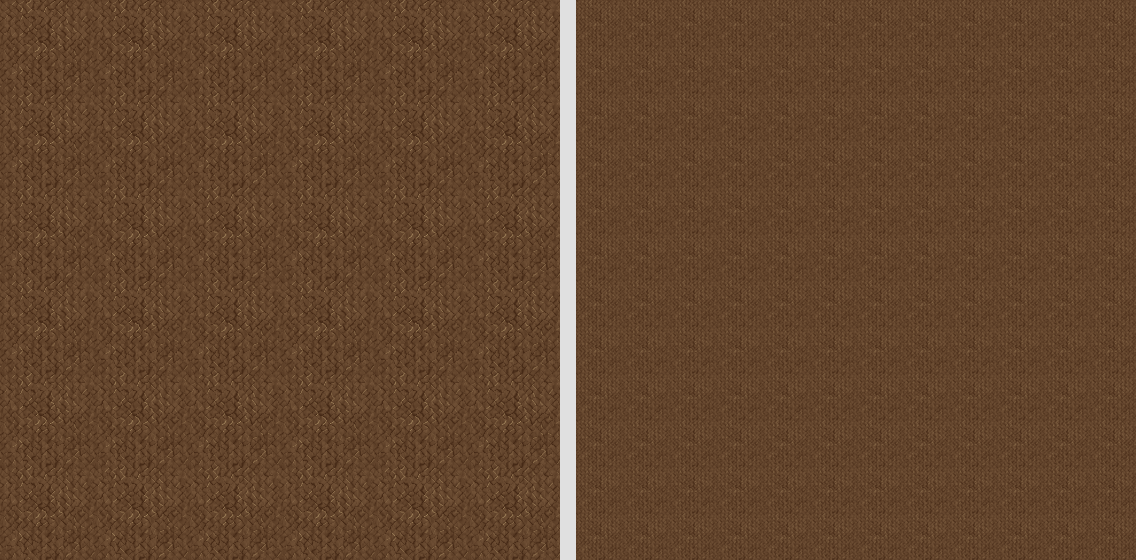
Left: one tile. Right: repeated 2 by 2.
Reproduce this texture procedurally as a three.js fragment shader.

```glsl
// Fine brown plaited weave: small diagonal strands whose slant alternates by row.
// A rotated lattice gives the strands; hashed creases, pale glints and fibres
// repeat in square tiles, so every edge of the canvas wraps.
#define TILES 6.0
#define STRANDS 12.0
#define CREASE_WIDTH 0.30
#define CREASE_DEPTH 0.72
#define GLINT_WIDTH 0.12
#define GLINT_SHARE 0.36
#define WARP 0.30
#define FIBRE 0.36
#define DARK vec3(0.27, 0.16, 0.085)
#define LIGHT vec3(0.47, 0.345, 0.235)
#define GLINT vec3(0.64, 0.53, 0.37)

varying vec2 vUv;

float hash(vec2 p) {
  return fract(sin(dot(p, vec2(127.1, 311.7))) * 43758.5453);
}

// Value noise that repeats after a whole number of lattice steps.
float wrapNoise(vec2 p, vec2 period) {
  vec2 cell = floor(p);
  vec2 f = fract(p);
  f = f * f * (3.0 - 2.0 * f);
  vec2 lo = mod(cell, period);
  vec2 hi = mod(cell + 1.0, period);
  float bottom = mix(hash(lo), hash(vec2(hi.x, lo.y)), f.x);
  float top = mix(hash(vec2(lo.x, hi.y)), hash(hi), f.x);
  return mix(bottom, top, f.y);
}

void main() {
  vec2 tileUv = vUv * TILES;
  vec2 p = tileUv * STRANDS;

  // Uneven hand-plaited outlines
  vec2 warpPeriod = vec2(STRANDS * 2.0);
  vec2 bend = vec2(wrapNoise(p * 2.0, warpPeriod),
                   wrapNoise(p * 2.0 + 7.0, warpPeriod));
  vec2 q = p + (bend - 0.5) * WARP;

  // Diamond lattice and its wrapped strand id
  vec2 diagonal = vec2(q.x + q.y, q.x - q.y);
  vec2 cell = floor(diagonal);
  vec2 local = fract(diagonal);
  vec2 center = 0.5 * vec2(cell.x + cell.y + 1.0, cell.x - cell.y);
  vec2 id = mod(center, STRANDS);
  float slant = mod(cell.x + cell.y, 2.0);
  float across = mix(local.x, 1.0 - local.y, slant);
  float along = mix(local.y, local.x, slant);

  // Broad patches and bands within each tile
  float patchTone = wrapNoise(tileUv * 4.0, vec2(4.0));
  float bandTone = wrapNoise(vec2(0.5, tileUv.y * 6.0), vec2(1.0, 6.0));
  float columnTone = wrapNoise(vec2(tileUv.x * 6.0, 0.5), vec2(6.0, 1.0));
  float contrast = 0.75 + 0.5 * patchTone;

  // Rounded strand with its own tone
  float shade = 0.70 + 0.10 * (hash(id + 3.1) - 0.5);
  shade += 0.16 * (across - 0.5) + 0.05 * (slant - 0.5);
  shade += 0.08 * (bandTone - 0.5) + 0.08 * (columnTone - 0.5);

  // Shadows along the strand side and where its ends dip under
  float sideCrease = 1.0 - smoothstep(0.0, CREASE_WIDTH, across);
  float endCrease = 1.0 - smoothstep(0.0, CREASE_WIDTH, min(along, 1.0 - along));
  float crease = max(sideCrease * hash(id + 5.7),
                     0.75 * endCrease * hash(id + 9.3));
  shade -= CREASE_DEPTH * contrast * crease;

  // Fine upright fibres
  vec2 fibreScale = vec2(6.0, 3.0);
  float fibre = wrapNoise(p * fibreScale, fibreScale * STRANDS);
  shade += FIBRE * (fibre - 0.5);
  vec3 color = mix(DARK, LIGHT, clamp(shade, 0.0, 1.1));

  // Sparse pale threads zigzagging upward between strands
  float thread = 1.0 - smoothstep(0.0, GLINT_WIDTH, abs(across - 0.86));
  thread *= smoothstep(0.0, 0.12, along) * smoothstep(1.0, 0.88, along);
  float share = GLINT_SHARE * (0.6 + 0.8 * columnTone);
  float chosen = step(1.0 - share, hash(id + 13.9));
  float strength = mix(0.15, 0.80, hash(id + 17.3)) * contrast;
  color = mix(color, GLINT, clamp(thread * chosen * strength, 0.0, 1.0));

  gl_FragColor = vec4(color, 1.0);
}
```
